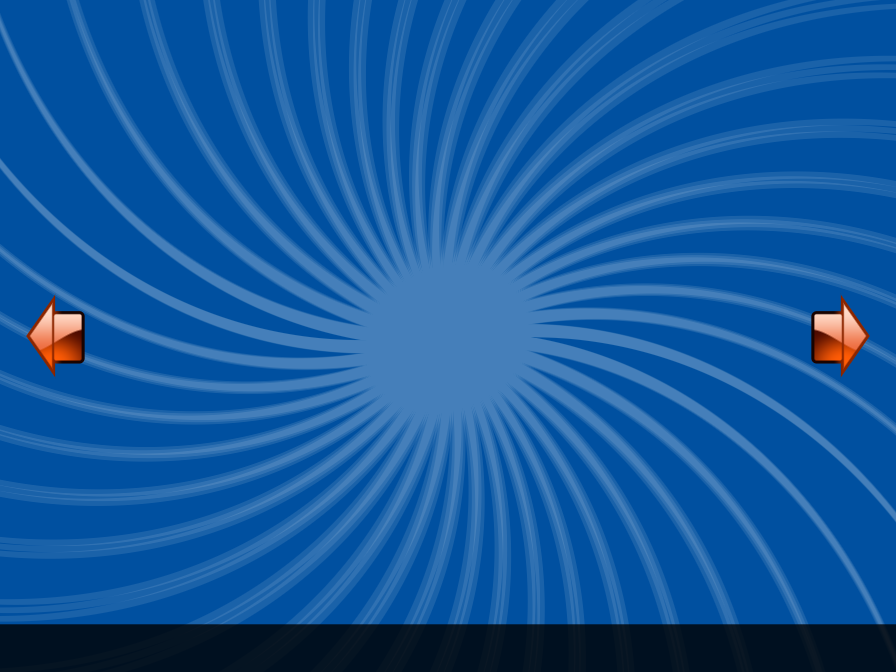
This background is drawn by a Shadertoy shader. Its source:

```glsl
// A blue sunburst of curling rays, a dark footer bar and two glossy arrows.
// Three translucent copies of one polar ray pattern drift apart with angle,
// so they overlap into bright single rays or separate into triple stripes.

#define RAYS 42.0          // rays around the centre
#define TWIST 0.8          // radians of curl per canvas height
#define SPREAD 0.022       // largest angle between two layers
#define LAYER_ALPHA 0.1    // white added by each layer
#define RAY_HALF 0.0100    // half width of a ray at the centre
#define RAY_TAPER 0.0080   // loss of half width per canvas height
#define FOOTER 0.071       // height of the bar
#define BLUE vec3(0.0, 0.314, 0.627)
#define ARROW_INSET 0.039  // gap between the side and the arrow tip

const float TAU = 6.2831853;

float cover(float dist, float pixel) {
    return clamp(0.5 - dist / pixel, 0.0, 1.0);
}

float roundBox(vec2 p, vec2 halfSize, float radius) {
    vec2 q = abs(p) - halfSize + radius;
    return length(max(q, 0.0)) + min(max(q.x, q.y), 0.0) - radius;
}

// Opacity of the three ray layers around the origin
float sunburst(vec2 p, float pixel) {
    float r = length(p);
    float theta = atan(p.y, p.x + 1e-6);
    float psi = theta + TWIST * r;

    // Uneven spacing of the rays and an oval, tilted core
    float bend = psi - 0.262;
    float phase = psi - 2.095 - 0.021 * cos(2.0 * bend) - 0.027 * cos(4.0 * bend);
    float halfWidth = max(RAY_HALF - RAY_TAPER * r, 0.003);
    halfWidth *= 1.0 + 0.09 * cos(2.0 * (theta - 0.44));

    float spread = SPREAD * sin(psi - 3.28);
    float arc = r / sqrt(1.0 + TWIST * TWIST * r * r);
    float through = 1.0;
    for (int i = -1; i <= 1; i++) {
        float turn = (phase + float(i) * spread) * RAYS / TAU;
        float dist = abs(fract(turn + 0.5) - 0.5) * TAU / RAYS * arc;
        through *= 1.0 - LAYER_ALPHA * cover(dist - halfWidth, pixel);
    }
    return 1.0 - through;
}

// Arrow with its tip at the origin and its body towards +x
vec3 drawArrow(vec3 color, vec2 p, float pixel) {
    float head = max(p.x - 0.043, (abs(p.y) - 1.43 * p.x) / 1.745);
    float body = roundBox(p - vec2(0.062, -0.002), vec2(0.025, 0.039), 0.008);
    float dist = min(head, body);

    // Lower half: orange glow fading into dark maroon at the back
    float glow = length((p - vec2(0.038, -0.042)) * vec2(0.8, 1.0));
    vec3 fill = mix(vec3(1.0, 0.36, 0.02), vec3(0.30, 0.04, 0.0),
                    smoothstep(0.008, 0.060, glow));

    // Upper half: pale gloss above a curved edge
    float glossEdge = -0.026 + 0.036 * smoothstep(0.0, 0.09, p.x);
    vec3 gloss = mix(vec3(0.93, 0.42, 0.24), vec3(1.0, 0.86, 0.79),
                     smoothstep(-0.025, 0.040, p.y));
    fill = mix(fill, gloss, cover(glossEdge - p.y, pixel * 2.0));

    // Rim: red brown on the head, nearly black on the body
    vec3 rim = mix(vec3(0.55, 0.15, 0.0), vec3(0.10, 0.01, 0.0),
                   smoothstep(0.040, 0.055, p.x));
    fill = mix(rim, fill, cover(dist + 0.0045, pixel * 1.5));
    return mix(color, fill, cover(dist, pixel));
}

void mainImage(out vec4 fragColor, in vec2 fragCoord) {
    float pixel = 1.0 / iResolution.y;
    float aspect = iResolution.x * pixel;
    vec2 p = fragCoord * pixel;

    // Rays over flat blue
    vec2 center = vec2(0.4987 * aspect, 0.496);
    vec3 color = mix(BLUE, vec3(1.0), sunburst(p - center, pixel));

    // Translucent footer
    color *= mix(1.0, 0.2, cover(p.y - FOOTER, pixel));

    // Mirrored arrows at both sides
    vec2 side = vec2(min(p.x, aspect - p.x) - ARROW_INSET, p.y - 0.5);
    color = drawArrow(color, side, pixel);

    fragColor = vec4(color, 1.0);
}
```
